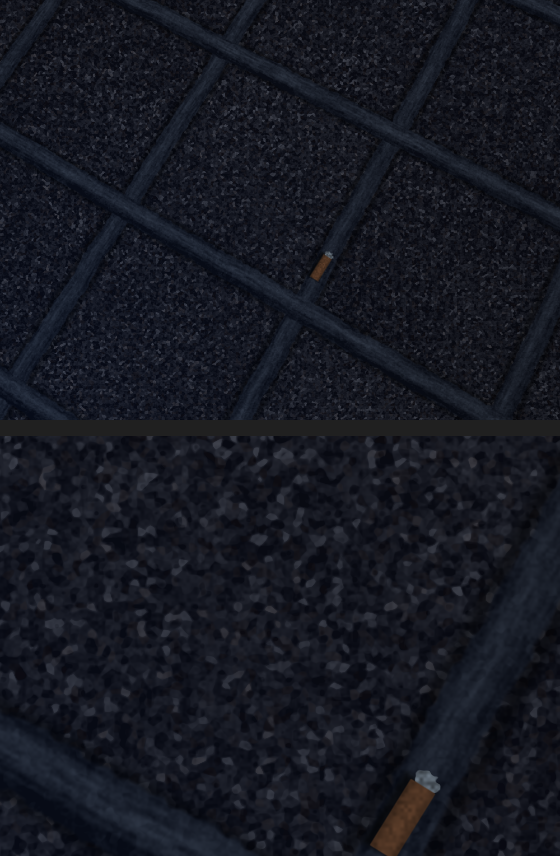
Top: the whole. Bottom: its middle third, enlarged.
Give the GLSL for this texture, as a WebGL 2 fragment shader.

```glsl
#version 300 es
precision highp float;

uniform vec2 u_resolution;
out vec4 outColor;

float hash(vec2 p) {
    return fract(sin(dot(p, vec2(127.1, 311.7))) * 43758.5453);
}

float noise(vec2 p) {
    vec2 i = floor(p), f = fract(p);
    f = f * f * (3.0 - 2.0 * f);
    return mix(mix(hash(i), hash(i + vec2(1, 0)), f.x),
               mix(hash(i + vec2(0, 1)), hash(i + vec2(1, 1)), f.x), f.y);
}

// Soft-edged stone chips: x is brightness, y is a warm/cool tint
vec2 chips(vec2 p) {
    vec2 cell = floor(p), sum = vec2(0);
    float total = 0.0;
    for (int y = -1; y <= 1; y++) {
        for (int x = -1; x <= 1; x++) {
            vec2 id = cell + vec2(x, y);
            vec2 d = p - id - 0.1 - 0.8 * vec2(hash(id), hash(id + 37.0));
            float a = 6.283 * hash(id + 71.0);
            d = mat2(cos(a), sin(a), -sin(a), cos(a)) * d * vec2(0.8, 1.35);
            float weight = exp(-11.0 * length(d));
            sum += weight * vec2(hash(id + 13.0), hash(id + 91.0));
            total += weight;
        }
    }
    return sum / total;
}

// Joint between slabs: x is coverage, y is brightness across its section
vec2 joint(float offset, float along, float id, float halfWidth) {
    offset += 0.01 * (noise(vec2(along * 7.0, id * 9.0)) - 0.5);
    float t = offset / halfWidth;
    float ragged = 0.2 * (noise(vec2(along * 50.0, t * 3.0 + id * 17.0)) - 0.5);
    float cover = 1.0 - smoothstep(0.82, 1.0, abs(t) + ragged);
    float streak = noise(vec2(along * 8.0, t * 5.0 + id * 23.0));
    float fine = noise(vec2(along * 34.0, t * 8.0 + id * 31.0));
    float ridge = exp(-3.5 * (t + 0.2) * (t + 0.2));
    return vec2(cover, 0.13 + 0.37 * ridge + 0.34 * (streak - 0.5) + 0.26 * (fine - 0.5));
}

float box(vec2 p, vec2 halfSize) {
    vec2 d = abs(p) - halfSize;
    return length(max(d, 0.0)) + min(max(d.x, d.y), 0.0);
}

void main() {
    vec2 p = gl_FragCoord.xy / u_resolution.y;
    p.y = 1.0 - p.y;
    float px = 1.0 / u_resolution.y;

    // Paving grid seen in slight perspective
    mat3 slabToView = mat3(0.351, 0.187, -0.055, -0.2575, 0.349, -0.06, 0.538, 0.116, 1.0);
    vec3 h = inverse(slabToView) * vec3(p, 1.0);
    vec2 grid = h.xy / h.z;
    vec2 line = round(grid), offset = grid - line;
    vec2 slab = floor(grid);

    // Granite aggregate with sparse pale flakes and dark pits
    vec3 dark = vec3(0.03, 0.036, 0.066), pale = vec3(0.25, 0.262, 0.3);
    vec2 chip = chips(p * 148.0);
    float grain = noise(p * 330.0);
    float value = 0.01 + 0.45 * chip.x + 0.32 * smoothstep(0.8, 1.0, chip.x);
    value += 0.2 * (grain - 0.5);
    value -= 0.16 * smoothstep(0.62, 0.9, noise(p * 190.0 + 40.0));
    value *= 0.84 + 0.32 * noise(p * 7.0);
    value += 0.05 * (hash(slab + 5.0) - 0.5);
    vec3 color = mix(dark, pale, max(value, 0.0));
    color += vec3(0.014, 0.002, -0.01) * smoothstep(0.6, 1.0, chip.y);

    // Shaded slab rims, then the worn joints
    vec2 rim = abs(offset);
    color *= 1.0 - 0.4 * exp(-pow((min(rim.x, rim.y) - 0.058) / 0.016, 2.0));
    vec2 across = joint(offset.x, grid.y, line.x + 3.0, 0.052);
    vec2 down = joint(offset.y, grid.x, line.y + 11.0, 0.062);
    across.y = mix(across.y, 0.3, 0.25);
    across.y -= 0.1 * (1.0 - smoothstep(-0.035, 0.0, offset.x)) * step(0.5, line.x);
    down.y -= 0.2 * smoothstep(0.01, 0.045, offset.y);
    vec3 mortarDark = vec3(0.045, 0.058, 0.092), mortarPale = vec3(0.205, 0.235, 0.285);
    float speckle = 0.18 * (grain - 0.5) + 0.18 * (chip.x - 0.5);
    color = mix(color, mix(mortarDark, mortarPale, max(across.y + speckle, -0.1)), across.x);
    color = mix(color, mix(mortarDark, mortarPale, max(down.y + speckle, -0.1)), down.x);

    // Cool light from the lower left
    float cool = smoothstep(1.1, 0.0, length(p - vec2(0.1, 0.9)));
    color += vec3(-0.005, 0.003, 0.018) * cool;
    color *= 1.04 - 0.11 * smoothstep(0.5, 1.4, p.x) * p.y;

    // Discarded filter stub with a shadow and a burnt tip
    vec2 axis = vec2(0.527, -0.85);
    vec2 q = p - vec2(0.765, 0.636);
    q = vec2(dot(q, vec2(-axis.y, axis.x)), dot(q, axis));
    float shadow = box(q + vec2(0.004, 0.001), vec2(0.012, 0.031));
    color *= 1.0 - 0.65 * (1.0 - smoothstep(-0.002, 0.006, shadow));
    float tip = length((q - vec2(0.001, 0.032)) * vec2(0.85, 1.1)) - 0.0095;
    tip += 0.005 * (noise(p * 260.0) - 0.5);
    vec3 ash = vec3(0.35, 0.39, 0.43) * (0.65 + 0.6 * grain);
    color = mix(color, ash, 1.0 - smoothstep(-px, px, tip));
    float stub = box(q + vec2(0.0, 0.002), vec2(0.0105, 0.03)) - 0.001;
    vec3 paper = vec3(0.33, 0.22, 0.15) * (0.8 + 0.3 * grain);
    paper *= 1.0 - 0.25 * smoothstep(0.003, 0.011, abs(q.x));
    color = mix(color, paper, 1.0 - smoothstep(-px, px, stub));

    outColor = vec4(max(color, 0.0), 1.0);
}
```
